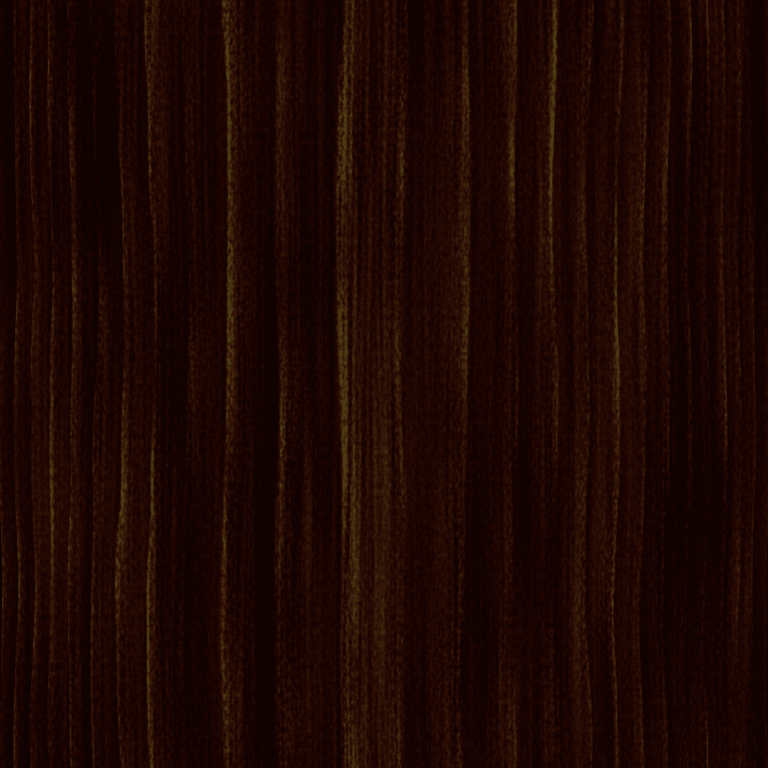
A Shadertoy shader for this texture:

```glsl
// Dark stained wood board with vertical growth rings and fine fibres

vec2 randomGradient(vec2 cell) {
    float angle = 6.2832 * fract(sin(dot(cell, vec2(127.1, 311.7))) * 43758.545);
    return vec2(cos(angle), sin(angle));
}

float gradientNoise(vec2 p) {
    vec2 i = floor(p), f = p - i;
    vec2 u = f * f * f * (f * (f * 6.0 - 15.0) + 10.0);
    float a = dot(randomGradient(i), f);
    float b = dot(randomGradient(i + vec2(1, 0)), f - vec2(1, 0));
    float c = dot(randomGradient(i + vec2(0, 1)), f - vec2(0, 1));
    float d = dot(randomGradient(i + vec2(1, 1)), f - vec2(1, 1));
    return mix(mix(a, b, u.x), mix(c, d, u.x), u.y);
}

// Crisp bright edge at f = 0 that fades across the ring
float ringProfile(float f) {
    return smoothstep(0.0, 0.1, f) * (0.55 * exp(-10.0 * f) + 0.75 * exp(-2.8 * f))
         * smoothstep(1.0, 0.8, f);
}

// Rings crowd together towards both sides of the board
float growthRings(vec2 uv) {
    float wobble = 0.014 * gradientNoise(vec2(uv.x * 6.0, uv.y * 2.6))
                 + 0.004 * gradientNoise(vec2(uv.x * 30.0, uv.y * 7.0));
    float d = uv.x + wobble - 0.48;
    float phase = 11.0 * d + 55.0 * d * d * d + 0.45;
    float ring = floor(phase), f = phase - ring;
    float side = smoothstep(-0.03, 0.06, d);
    float profile = mix(ringProfile(f), 0.8 * ringProfile(1.0 - f), side);
    float strength = 0.85 + 0.9 * gradientNoise(vec2(ring * 7.37 + 0.4, uv.y * 1.6))
                   + 0.8 * gradientNoise(vec2(ring * 3.71 + 9.3, uv.y * 6.0));
    return profile * max(strength, 0.2);
}

void mainImage(out vec4 fragColor, in vec2 fragCoord) {
    vec2 uv = fragCoord / iResolution.xy;

    // Fibres: long streaks, hair-thin lines and short pores
    float x = uv.x + 0.004 * gradientNoise(uv * vec2(5.0, 3.0));
    float streaks = gradientNoise(vec2(x * 75.0, uv.y * 1.8));
    float hairs = gradientNoise(vec2(x * 210.0 + 31.0, uv.y * 4.5));
    float pores = gradientNoise(vec2(x * 240.0, uv.y * 110.0 + 17.0));
    float specks = gradientNoise(uv * vec2(310.0, 240.0) + 53.0);
    float tone = gradientNoise(vec2(x * 13.0 + 4.0, uv.y * 1.3));
    float heart = exp(-pow((uv.x - 0.465) / 0.035, 2.0));

    // Red level of the stain
    float red = 0.077 + 0.014 * smoothstep(0.25, 0.7, uv.x) + 0.018 * heart;
    red += 0.15 * growthRings(uv)
         * max(1.0 + 0.8 * streaks + 0.7 * hairs + 0.6 * pores + 0.4 * specks, 0.0);
    red += (0.045 + 0.06 * heart) * streaks + (0.04 + 0.05 * heart) * hairs;
    red += 0.045 * pores + 0.035 * specks + 0.065 * tone;

    // Darkened board edges
    red *= 0.72 + 0.28 * smoothstep(0.0, 0.05, uv.x);
    red *= 0.65 + 0.35 * smoothstep(0.985, 0.97, uv.x);
    red = clamp(red, 0.06, 0.29);

    // Green and blue rise later than red, from deep maroon to brown
    float lift = max(red - 0.08, 0.0);
    float green = 0.006 + 0.26 * lift + 3.8 * lift * lift;
    fragColor = vec4(red, green, 0.3 * green, 1.0);
}
```
